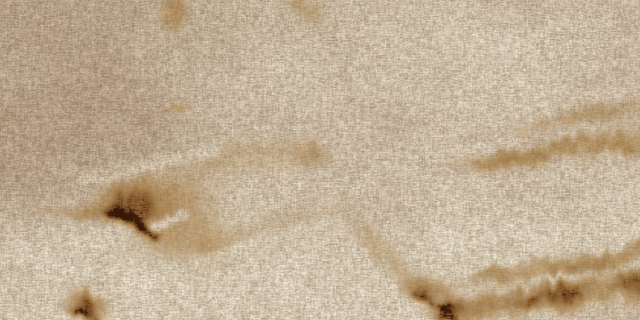
This texture is drawn by a Shadertoy shader. Its source:

```glsl
// Cream cotton cloth with brown dye stains left by folds: a noise weave is
// shaded with broad clouds, then a stain density built from soft streaks,
// rising bands and dark fold knots is mapped through a gold-to-brown ramp.

float hash(vec2 p) {
    vec3 q = fract(p.xyx * vec3(0.1031, 0.1030, 0.0973));
    q += dot(q, q.yzx + 33.33);
    return fract((q.x + q.y) * q.z);
}

float noise(vec2 p) {
    vec2 i = floor(p), f = fract(p);
    f = f * f * (3.0 - 2.0 * f);
    return mix(mix(hash(i), hash(i + vec2(1, 0)), f.x),
               mix(hash(i + vec2(0, 1)), hash(i + vec2(1, 1)), f.x), f.y);
}

float fbm(vec2 p) {
    float sum = 0.0, amp = 0.53;
    for (int i = 0; i < 4; i++) {
        sum += amp * noise(p);
        p = p * 2.03 + 17.3;
        amp *= 0.5;
    }
    return sum;
}

// Soft elliptical spot
float spot(vec2 p, vec2 center, vec2 radius) {
    vec2 e = (p - center) / radius;
    return exp(-dot(e, e));
}

// Soft line from a to b
float streak(vec2 p, vec2 a, vec2 b, float width) {
    vec2 ab = b - a;
    float t = clamp(dot(p - a, ab) / dot(ab, ab), 0.0, 1.0);
    float d = length(p - a - ab * t) / width;
    return exp(-d * d);
}

// Pinched fold: a fan of dye above a dark core, with a short tail
float knot(vec2 p) {
    float fan = spot(p, vec2(-0.03, 0.055), vec2(0.095, 0.08));
    fan *= smoothstep(-0.02, 0.025, p.y + 0.2 * p.x);
    float core = streak(p, vec2(-0.07, 0.03), vec2(-0.005, 0.005), 0.024);
    float plume = spot(p, vec2(-0.025, 0.07), vec2(0.035, 0.06));
    float tail = streak(p, vec2(0.01, -0.012), vec2(0.055, -0.04), 0.017);
    return 0.52 * fan + 0.42 * core + 0.25 * plume + 0.65 * tail;
}

// Fine knitted rows crossed by short threads, centred on zero
float weave(vec2 p) {
    float warp = noise(p * vec2(210.0, 55.0)) - 0.5;
    float weft = noise(p * vec2(75.0, 235.0) + 40.0) - 0.5;
    float grain = noise(p * vec2(245.0, 230.0) + 90.0) - 0.5;
    float rows = sin(6.2832 * (116.0 * p.y + noise(p * vec2(60.0, 20.0))));
    return 0.42 * warp + 0.5 * weft + 0.6 * grain + 0.08 * rows;
}

void mainImage(out vec4 fragColor, in vec2 fragCoord) {
    vec2 p = fragCoord / iResolution.y;
    float threads = weave(p);
    float lumps = fbm(p * vec2(30.0, 17.0)) - 0.5;

    // Dye bleeds along the threads
    vec2 bleed = vec2(fbm(p * 9.0), fbm(p * 9.0 + 50.0)) - 0.5;
    vec2 q = p + 0.045 * bleed;
    q.y += 0.03 * (noise(p * vec2(48.0, 9.0)) - 0.5);
    vec2 k = mix(p, q, 0.4);

    // Broad clouds, darker toward the upper left
    float clouds = fbm(p * vec2(2.6, 3.6) + 5.0) - 0.5;
    float corner = exp(-1.0 * p.x) * smoothstep(0.05, 0.55, p.y);
    float shade = 0.06 + 0.72 * corner + 0.25 * p.y * p.y + 1.0 * clouds + 0.45 * lumps;
    vec3 color = mix(vec3(0.82, 0.77, 0.685), vec3(0.69, 0.60, 0.50), clamp(shade, 0.0, 1.0));

    // Left and centre stains
    float stain = knot(k - vec2(0.43, 0.30));
    stain += 0.36 * streak(k, vec2(0.02, 0.345), vec2(0.36, 0.325), 0.024) * smoothstep(0.0, 0.3, q.x);
    stain += 0.36 * spot(q, vec2(0.53, 0.32), vec2(0.17, 0.15));
    stain += 0.20 * streak(q, vec2(0.65, 0.50), vec2(0.95, 0.53), 0.06);
    stain += 0.20 * spot(q, vec2(0.98, 0.505), vec2(0.04));
    stain += 0.20 * streak(q, vec2(0.65, 0.21), vec2(1.05, 0.33), 0.06);
    stain += 0.22 * streak(q, vec2(1.14, 0.27), vec2(1.28, 0.12), 0.05);
    stain += 0.46 * spot(q, vec2(0.54, 0.97), vec2(0.045, 0.06));
    stain += 0.28 * spot(q, vec2(0.94, 0.98), vec2(0.09, 0.05));
    stain += 0.30 * spot(q, vec2(0.55, 0.675), vec2(0.045, 0.018));

    // Smaller knots along the lower edge
    stain += 0.95 * knot((k - vec2(0.29, 0.0)) * 1.3);
    stain += 0.62 * knot((k - vec2(1.345, 0.06)) * 1.6);
    stain += 0.85 * knot((k - vec2(1.42, -0.01)) * 1.5);

    // Two pairs of rising bands on the right, each with a pale ridge above
    float ridge = 0.0;
    for (int i = 0; i < 4; i++) {
        float low = float(i / 2), upper = float(i % 2);
        float run = q.x - 1.3 - 0.2 * upper * (1.0 - low);
        float height = 0.455 * (1.0 - low) + 0.095 * upper + 0.165 * (q.x - 1.3);
        float start = smoothstep(-0.1, 0.4, run);
        float patches = smoothstep(0.25, 0.7, fbm(p * vec2(9.0, 14.0) + 7.0 * float(i)));
        float d = (q.y - height) / (0.022 + 0.012 * start + 0.014 * low * (1.0 - upper));
        float halo = exp(-0.22 * d * d);
        float strength = mix(0.30, 0.15, upper) + 0.10 * low;
        stain += start * (strength * exp(-d * d) * (0.45 + 1.0 * patches) + 0.11 * halo);
        float rise = (q.y - height - 0.05) / 0.018;
        ridge += 0.6 * start * exp(-rise * rise) * (0.3 + patches);
    }

    // Pale creases where folds kept the dye out
    ridge += 0.85 * streak(k, vec2(0.26, 0.44), vec2(0.66, 0.525), 0.022);
    ridge += 0.65 * streak(k, vec2(0.0, 0.20), vec2(0.40, 0.275), 0.028);
    ridge += 0.80 * streak(k, vec2(0.30, 0.09), vec2(1.05, 0.31), 0.026);
    ridge += 0.95 * streak(k, vec2(0.485, 0.29), vec2(0.57, 0.33), 0.018);
    ridge = clamp(ridge, 0.0, 1.0);

    // Stain ramp from gold through brown to near black
    stain *= (1.0 - 0.85 * ridge) * (1.0 + 0.45 * threads + 0.7 * lumps);
    color = mix(color, vec3(0.825, 0.775, 0.69), 0.7 * ridge);
    color = mix(color, vec3(0.68, 0.55, 0.37), smoothstep(0.02, 0.45, stain));
    color = mix(color, vec3(0.54, 0.37, 0.19), smoothstep(0.40, 0.75, stain));
    color = mix(color, vec3(0.22, 0.09, 0.03), smoothstep(0.65, 1.05, stain));

    // Thread relief, with warmer gaps
    color *= 1.0 + (0.30 * threads + 0.12 * lumps) * vec3(0.85, 1.0, 1.3);
    fragColor = vec4(clamp(color, 0.0, 1.0), 1.0);
}
```
